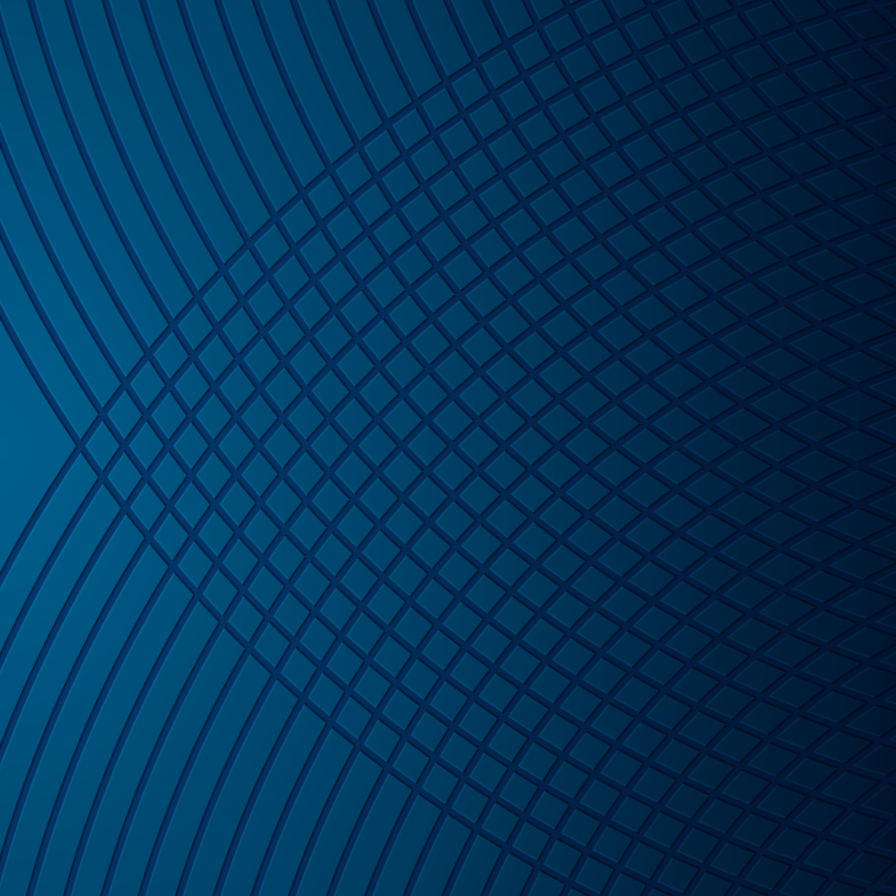
This background is drawn by a three.js fragment shader. Its source:

```glsl
varying vec2 vUv;

// Signed offset from the nearest concentric ring; positive toward the centre
float ringOffset(vec2 p, vec2 centre) {
  float depth = 1.5195 - length(p - centre);
  float ring = max(floor(depth / 0.04 + 0.5), 0.0);
  return depth - ring * 0.04;
}

float grooveMask(float s) {
  return 1.0 - smoothstep(0.0028, 0.0048, abs(s));
}

// Soft thin line along one side of a groove
float rim(float s, float position, float width) {
  return 1.0 - smoothstep(0.0, width, abs(s - position));
}

// Blue glow from the left edge, fading to navy
vec3 glow(float t) {
  vec3 colour = mix(vec3(0.0, 0.38, 0.56), vec3(0.0, 0.255, 0.405), smoothstep(-0.1, 0.55, t));
  colour = mix(colour, vec3(0.0, 0.105, 0.21), smoothstep(0.4, 1.0, t));
  return mix(colour, vec3(0.0, 0.045, 0.12), smoothstep(0.94, 1.12, t));
}

void main() {
  float t = length((vUv - vec2(0.0, 0.5)) * vec2(1.0, 0.65));
  vec3 colour = glow(t);

  // Two ring families, mirrored about a horizontal axis
  float falling = ringOffset(vUv, vec2(1.346, 1.358));
  float rising = ringOffset(vUv, vec2(1.346, -0.353));
  float fallingGroove = grooveMask(falling);
  float risingGroove = grooveMask(rising);

  // Light rims on the inner sides of the grooves
  float light = max(rim(falling, 0.0051, 0.002) * (1.0 - risingGroove),
                    rim(rising, 0.0051, 0.002) * (1.0 - fallingGroove));
  colour += light * mix(vec3(0.0, 0.055, 0.065), vec3(0.0, 0.035, 0.05), t);

  // Groove floors
  vec3 floorColour = mix(vec3(0.005, 0.215, 0.41), vec3(0.005, 0.075, 0.19), smoothstep(0.1, 1.1, t));
  colour = mix(colour, floorColour, max(fallingGroove, risingGroove));

  // Shadows along the outer sides
  float shade = max(rim(falling, -0.0031, 0.0024) * (1.0 - risingGroove),
                    rim(rising, -0.0031, 0.0024) * (1.0 - fallingGroove));
  vec3 shadeColour = mix(vec3(0.0, 0.11, 0.26), vec3(0.0, 0.035, 0.11), smoothstep(0.1, 1.1, t));
  colour = mix(colour, shadeColour, shade * 0.85);

  gl_FragColor = vec4(colour, 1.0);
}
```
